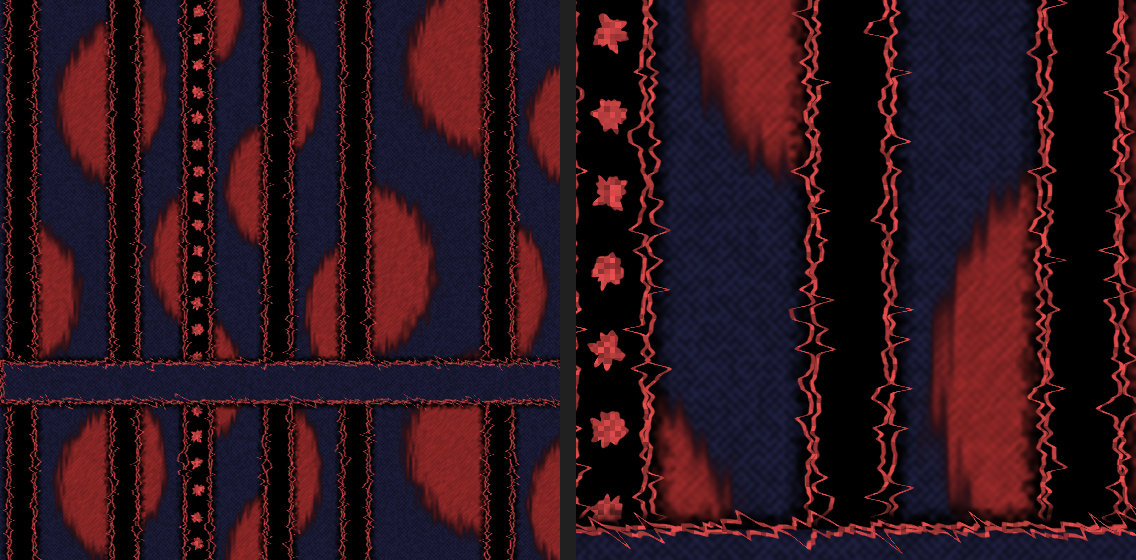
Left, the full canvas; right, a detail of the centre.
A Shadertoy shader for this pattern:

```glsl
// Dark woven cloth: black vertical stripes with frayed red stitching, one of
// them studded, over soft red half-ovals, crossed by a single navy strap.
// Panels are looked up between stripe centres; threads are jittered distances.

// Stripe centre x, then the heights of the ovals on its left and right sides.
const vec3 STRIPES[7] = vec3[7](
    vec3(0.039, 0.0, 0.473), vec3(0.223, 0.814, 0.850), vec3(0.353, 0.538, 1.0),
    vec3(0.497, 0.668, 0.837), vec3(0.635, 0.440, 0.518), vec3(0.892, 0.883, 0.479),
    vec3(1.040, 0.779, 0.0));

float hash(vec2 p) {
    vec3 q = fract(p.xyx * 0.1031);
    q += dot(q, q.yzx + 33.33);
    return fract((q.x + q.y) * q.z);
}

float noise(vec2 p) {
    vec2 i = floor(p), f = fract(p);
    f = f * f * (3.0 - 2.0 * f);
    return mix(mix(hash(i), hash(i + vec2(1, 0)), f.x),
               mix(hash(i + vec2(0, 1)), hash(i + vec2(1, 1)), f.x), f.y);
}

// Coverage of a shape from its signed distance, smoothed over a pixel.
float fill(float d) {
    float px = 1.0 / iResolution.y;
    return 1.0 - smoothstep(-px, px, d);
}

// Soft oval repeated up the cloth, with vertically brushed edges.
float oval(vec2 p, vec2 centre, float reach, float height) {
    float row = round((p.y - centre.y) / 0.68);
    float ry = height + 0.03 * (hash(vec2(row + 9.0, centre.x * 90.0)) - 0.5);
    float e = length((p - centre - vec2(0.0, row * 0.68)) / vec2(reach, ry));
    e += 0.14 * (noise(p * vec2(210.0, 40.0)) - 0.5);
    return 1.0 - smoothstep(0.68, 1.08, e);
}

// Two frayed strands along an edge: d across it, t along it.
float stitch(float d, float t, float seed) {
    float cover = 0.0;
    for (int i = 0; i < 2; i++) {
        float s = seed + 17.0 * float(i);
        float side = float(2 * i - 1);
        float spike = pow(noise(vec2(t * 170.0, s + 5.0)), 6.0);
        float path = side * (0.0015 + 0.012 * spike);
        path += 0.005 * (noise(vec2(t * 230.0, s)) - 0.5);
        cover = max(cover, fill(abs(d - path) - 0.0013));
    }
    return cover;
}

// Black fringe that fades away from an edge.
float fringe(float d, vec2 p) {
    return smoothstep(0.001, 0.017, d + 0.008 * (noise(p * 240.0) - 0.5));
}

void mainImage(out vec4 fragColor, in vec2 fragCoord) {
    vec2 uv = fragCoord / iResolution.y;
    float grain = noise(uv * 300.0);

    // Woven navy ground
    vec2 thread = sin(uv * 6.2832 * 150.0);
    float weave = 0.5 + 0.5 * thread.x * thread.y;
    vec3 navy = vec3(0.09, 0.095, 0.19) * (0.6 + 0.4 * weave + 0.4 * grain);

    // Ovals growing from both sides of each panel
    float red = 0.0;
    for (int i = 0; i < 6; i++) {
        vec3 a = STRIPES[i], b = STRIPES[i + 1];
        float gap = b.x - a.x;
        if (uv.x > a.x && uv.x < b.x) {
            red = max(oval(uv, a.xz, 0.6 * gap, 0.1 + 0.25 * gap),
                      oval(uv, b.xy, 0.7 * gap, 0.1 + 0.25 * gap));
        }
    }
    float brush = noise(vec2(uv.x + uv.y, (uv.x - uv.y) * 3.0) * 90.0);
    vec3 crimson = vec3(0.54, 0.145, 0.145) * (0.78 + 0.2 * brush + 0.1 * weave + 0.08 * grain);
    vec3 col = mix(navy, vec3(0.13, 0.05, 0.07), smoothstep(0.0, 0.4, red));
    col = mix(col, crimson, smoothstep(0.15, 0.9, red));

    // Black stripes and their stitched edges
    vec3 strand = vec3(0.84, 0.28, 0.28) * (0.6 + 0.5 * hash(floor(uv * 300.0)));
    for (int i = 0; i < 7; i++) {
        float x = uv.x - STRIPES[i].x;
        float d = abs(x) - 0.0228;
        col *= fringe(d, uv);
        col = mix(col, strand, stitch(d, uv.y, float(i) * 40.0 + 3.0 * sign(x) + 8.0));
    }

    // Ragged studs down the third stripe
    float stud = round((uv.y - 0.030) / 0.0475);
    vec2 q = uv - vec2(STRIPES[2].x, 0.030 + 0.0475 * stud);
    q += 0.003 * (vec2(hash(vec2(stud + 3.0, 1.0)), hash(vec2(stud + 3.0, 2.0))) - 0.5);
    float r = length(q);
    float ragged = 0.0055 + 0.008 * noise(q / max(r, 0.0001) * 3.5 + stud * 7.0 + 40.0);
    col = mix(col, strand, fill(r - ragged));

    // Navy strap laid across, closed at its left end
    float strap = max(abs(uv.y - 0.317) - 0.0345, 0.004 - uv.x);
    col *= fringe(strap, uv);
    col = mix(col, navy * (0.75 + 0.25 * smoothstep(0.0, 0.008, -strap)), fill(strap));
    col = mix(col, strand, stitch(strap, uv.x + uv.y, 400.0));

    fragColor = vec4(col, 1.0);
}
```
